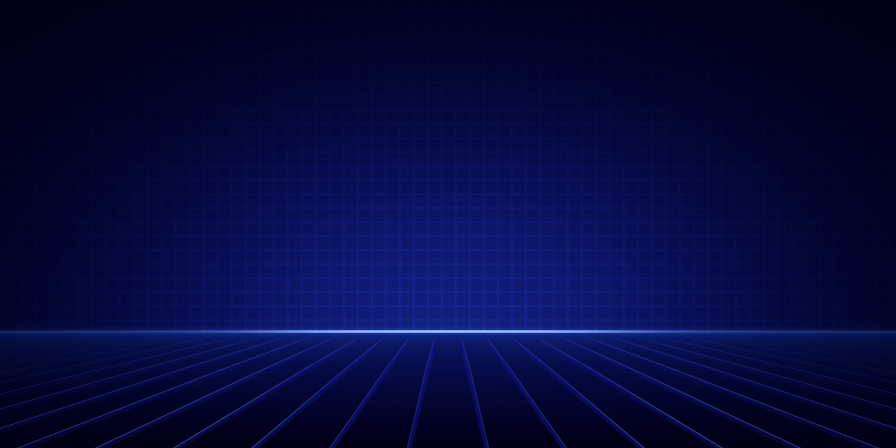
Reproduce this background procedurally as a Shadertoy shader.

```glsl
// Dark blue gridded wall above a glowing horizon and a floor of converging rays.

#define HORIZON 0.26
#define VANISH_Y 0.365
#define RAY_SPACING 0.472
#define CELL 0.03125
#define GRID_OFFSET vec2(0.0174, 0.004)
#define GRID_STRENGTH 0.07
#define GLOW_SIZE vec2(0.78, 0.51)

const vec3 RAY_BLUE = vec3(0.06, 0.07, 0.58);
const vec3 RAY_PALE = vec3(0.32, 0.40, 0.65);
const vec3 HAZE_TEAL = vec3(0.02, 0.11, 0.22);
const vec3 HORIZON_BLUE = vec3(0.14, 0.30, 0.50);
const vec3 HORIZON_WHITE = vec3(0.60, 0.62, 0.48);

// Soft-edged line of the given half width
float stroke(float dist, float halfWidth, float pixel) {
    return 1.0 - smoothstep(halfWidth - 0.5 * pixel, halfWidth + pixel, abs(dist));
}

// Near-black navy to royal blue
vec3 blueRamp(float t) {
    return vec3(0.07 * pow(t, 1.5), 0.002 + 0.115 * pow(t, 1.5), 0.08 + 0.41 * t);
}

vec3 wall(vec2 p, float pixel) {
    vec2 q = (p - vec2(0.0, HORIZON)) / GLOW_SIZE;
    float glow = exp(-dot(q, q));
    vec3 color = blueRamp(glow);

    // Fine square grid, visible where the wall is lit
    vec2 d = (fract((p - GRID_OFFSET) / CELL + 0.5) - 0.5) * CELL;
    float grid = max(stroke(d.x, 0.0018, pixel), stroke(d.y, 0.0018, pixel));
    return color + GRID_STRENGTH * grid * glow * vec3(0.2, 0.4, 1.0);
}

vec3 floorPlane(vec2 p, float pixel) {
    float below = max(HORIZON - p.y, 0.0);
    float fade = 1.0 - below / HORIZON;
    float side = abs(p.x);
    vec3 color = blueRamp(0.70 * exp(-p.x * p.x / 0.9) * fade);
    color += HAZE_TEAL * exp(-below / 0.045) * 0.6;

    // Perspective rays fall midway between whole units
    float depth = below + VANISH_Y - HORIZON;
    float u = p.x / (RAY_SPACING * depth);
    float lane = floor(u) + 0.5;
    float slope = lane * RAY_SPACING;
    float dist = (u - lane) * RAY_SPACING * depth * inversesqrt(1.0 + slope * slope);
    float outward = dist * sign(p.x);
    float nearness = smoothstep(0.0, 0.10, below);
    float reach = smoothstep(0.005, 0.03, below) * exp(-0.025 * lane * lane);

    // Blue body with a thin pale outer rim
    float width = mix(0.0015, 0.0045, nearness);
    float body = stroke(outward, width, pixel);
    float rim = stroke(outward - width, 0.0007, pixel);
    float rimLight = mix(0.30, 0.85, smoothstep(0.10, 0.60, side));
    color = mix(color, RAY_BLUE, 0.50 * body * reach);
    return mix(color, RAY_PALE, rim * rimLight * reach);
}

void mainImage(out vec4 fragColor, in vec2 fragCoord) {
    float pixel = 1.0 / iResolution.y;
    vec2 p = (fragCoord - vec2(0.5 * iResolution.x, 0.0)) * pixel;

    float above = smoothstep(-pixel, pixel, p.y - HORIZON);
    vec3 color = mix(floorPlane(p, pixel), wall(p, pixel), above);

    // Horizon: faint blue haze, then a bright thin core
    float offset = abs(p.y - HORIZON);
    float spread = exp(-p.x * p.x / 0.55);
    float core = exp(-pow(abs(p.x) / 0.42, 4.0));
    color += HORIZON_BLUE * (0.20 + 0.35 * spread) * exp(-offset / 0.005);
    color += HORIZON_WHITE * (0.20 * spread + 0.60 * core) * stroke(offset, 0.0024, pixel);

    fragColor = vec4(clamp(color, 0.0, 1.0), 1.0);
}
```
